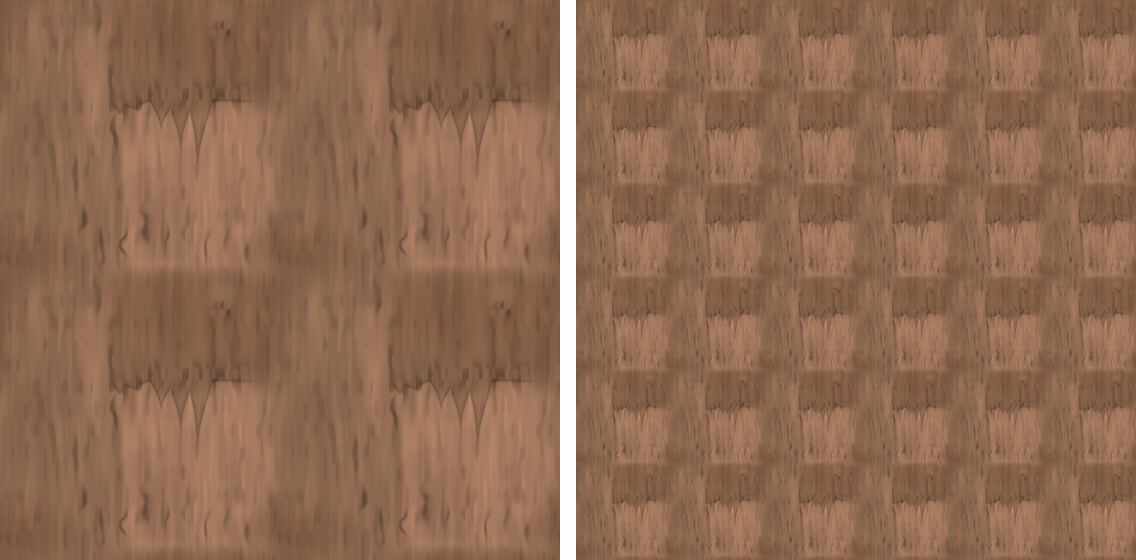
Left, the tile; right, the same tile 3 across and 3 down.
Give the GLSL for this texture, as a three.js fragment shader.

```glsl
// Painted brown bark: a ragged dark layer hanging over pale wood, in two by two repeats.
varying vec2 vUv;

const float REPEATS = 2.0;
const vec3 MID = vec3(0.568, 0.420, 0.323);
const vec3 OLIVE = vec3(0.490, 0.368, 0.278);
const vec3 DARK = vec3(0.502, 0.356, 0.262);
const vec3 PALE = vec3(0.665, 0.490, 0.380);
const vec3 ROSE = vec3(0.620, 0.455, 0.355);
const vec3 CRACK = vec3(0.310, 0.225, 0.170);
const float GRAIN = 0.20;
const float WOBBLE = 0.012;
const float JAG = 0.055;
const float LINE = 0.0035;
const float WEAR = 0.03;

float hash(vec2 c) {
  return fract(sin(dot(c, vec2(127.1, 311.7))) * 43758.5);
}

// Value noise with n cells per unit, wrapping at every unit.
float noise(vec2 uv, vec2 n) {
  vec2 p = uv * n, i = floor(p), f = fract(p);
  f = f * f * (3.0 - 2.0 * f);
  vec2 a = mod(i, n), b = mod(i + 1.0, n);
  return mix(mix(hash(a), hash(vec2(b.x, a.y)), f.x),
             mix(hash(vec2(a.x, b.y)), hash(b), f.x), f.y);
}

// Soft wrapped ellipse, zero outside its radii.
float blob(vec2 p, vec2 center, vec2 radius) {
  vec2 d = fract(p - center + 0.5) - 0.5;
  return 1.0 - smoothstep(0.0, 1.0, length(d / radius));
}

// Depth of the dark layer's lower edge, with three growing teeth.
float hem(float x) {
  float depth = 0.34 + 0.05 * (1.0 - smoothstep(0.44, 0.56, x));
  depth += JAG * (noise(vec2(x, 0.0), vec2(54.0, 1.0)) - 0.5);
  for (int i = 0; i < 3; i++) {
    float k = float(i);
    float s = min(abs(x - 0.582 - 0.064 * k) / 0.045, 1.0);
    depth = max(depth, 0.36 + (0.10 + 0.065 * k) * (1.0 - pow(s, 0.6)));
  }
  return depth;
}

void main() {
  // Tile space: x runs right, y runs down from the tile's top.
  vec2 uv = fract(vec2(vUv.x, 1.0 - vUv.y) * REPEATS);
  uv.x = fract(uv.x + WOBBLE * (noise(uv, vec2(7.0, 9.0)) - 0.5));
  float x = fract(uv.x - 0.2) + 0.2;
  float y = fract(uv.y + 0.1) - 0.1;
  float wear = noise(vUv, vec2(7.0, 5.0)) - 0.5;

  // Vertical grain from broad strips to fine fibres, and broken dashes.
  float strips = noise(uv, vec2(38.0, 5.0));
  float fibres = noise(uv, vec2(90.0, 9.0));
  float grain = 0.30 * noise(uv, vec2(17.0, 3.0)) + 0.35 * smoothstep(0.25, 0.75, strips) + 0.35 * fibres - 0.5;
  float dashes = smoothstep(0.66, 0.92, noise(uv, vec2(64.0, 13.0)));
  float glints = smoothstep(0.70, 0.92, noise(uv + 0.37, vec2(58.0, 10.0)));
  float cloud = noise(uv, vec2(6.0, 7.0));

  // Weathered side strip and the damp band at its foot.
  vec3 color = MID;
  float shade = blob(uv, vec2(0.12, 0.52), vec2(0.23, 0.42)) * (0.2 + 0.9 * strips);
  color = mix(color, OLIVE, clamp(shade, 0.0, 0.8));
  color = mix(color, PALE, 0.55 * blob(uv, vec2(0.34, 0.27), vec2(0.05, 0.33)));
  color = mix(color, PALE, 0.50 * blob(uv, vec2(0.13, 0.05), vec2(0.04, 0.16)));

  // Pale wood with flat blotches.
  float edgeX = x + 0.12 * (strips - 0.5);
  float pale = smoothstep(0.40, 0.54, edgeX) * (1.0 - smoothstep(0.86, 1.08, edgeX));
  pale *= smoothstep(0.28, 0.44, uv.y) * (1.0 - smoothstep(0.94, 1.0, uv.y + 0.03 * cloud));
  float blotch = smoothstep(0.45, 0.55, noise(uv, vec2(17.0, 7.0)));
  vec3 wood = mix(PALE, ROSE, blotch * 0.6 + 0.3 * smoothstep(0.6, 0.95, uv.y));
  color = mix(color, wood, pale * 0.9);
  float damp = blob(uv, vec2(0.08, 0.90), vec2(0.27, 0.17));
  color = mix(color, DARK, clamp(damp * (0.8 + 0.7 * cloud), 0.0, 0.85));

  // Dark layer: crisp hem on the left, fading out on the right.
  float edge = hem(x);
  float slope = (hem(x + 0.002) - hem(x - 0.002)) / 0.004;
  float dist = (edge - y) / sqrt(1.0 + slope * slope);
  float fade = smoothstep(0.84, 0.98, x);
  float soft = mix(0.004, 0.12, fade);
  float sides = smoothstep(0.36, 0.42, x + 0.04 * (strips - 0.5)) * (1.0 - smoothstep(0.92, 1.12, x));
  float top = smoothstep(-0.06, 0.02, y + 0.03 * (cloud - 0.5));
  float layer = smoothstep(-soft, soft, mix(dist, edge - y, fade)) * sides * top;
  vec3 bark = mix(DARK, MID, 0.6 * (1.0 - smoothstep(0.42, 0.68, x)) * cloud);
  bark = mix(bark, OLIVE, smoothstep(0.16, 0.33, y) * 0.6);
  bark = mix(bark, MID, smoothstep(0.36, 0.43, y) * 0.6);
  color = mix(color, bark, layer * 0.92);
  color = mix(color, ROSE, 0.75 * blob(uv, vec2(0.80, 0.05), vec2(0.07, 0.10)));

  // Outline and hanging scratches along the hem, the left rim and the upper notch.
  float hemmed = smoothstep(0.38, 0.42, x) * (1.0 - smoothstep(0.86, 0.92, x));
  float outline = exp(-abs(dist) / LINE) * hemmed * smoothstep(0.32, 0.36, y);
  float scratch = smoothstep(0.42, 0.72, noise(uv, vec2(84.0, 24.0)));
  float drop = (y - 0.345 - 0.05 * (1.0 - smoothstep(0.44, 0.56, x))) / 0.045;
  float rows = hemmed * exp(-drop * drop) + blob(uv, vec2(0.395, 0.29), vec2(0.02, 0.15));
  rows += 1.6 * blob(uv, vec2(0.81, 0.105), vec2(0.07, 0.05));
  color = mix(color, CRACK, clamp(0.55 * outline + 0.55 * scratch * rows, 0.0, 0.7));

  // Slender cracks: a row near the foot and a few rising along the strip.
  float cracks = 0.0;
  for (int i = 0; i < 13; i++) {
    float k = float(i), j = k - 10.0;
    vec2 center = i < 10 ? vec2(0.29 + 0.075 * k, 0.85 + 0.16 * (hash(vec2(k, 3.0)) - 0.5))
                         : vec2(0.27 + 0.07 * j, 0.63 + 0.42 * j);
    vec2 radius = vec2(0.011 + 0.012 * hash(vec2(k, 5.0)), 0.07 + 0.08 * hash(vec2(k, 9.0)));
    cracks += blob(uv + vec2(0.03 * (noise(uv, vec2(20.0, 24.0)) - 0.5), 0.0), center, radius);
  }
  cracks *= 0.2 + 0.9 * noise(uv, vec2(70.0, 20.0)) + 0.5 * wear;
  color = mix(color, CRACK, clamp(cracks * 0.75, 0.0, 0.55));

  color *= 1.0 + GRAIN * grain + WEAR * wear - 0.09 * dashes + 0.06 * glints;
  gl_FragColor = vec4(color, 1.0);
}
```
